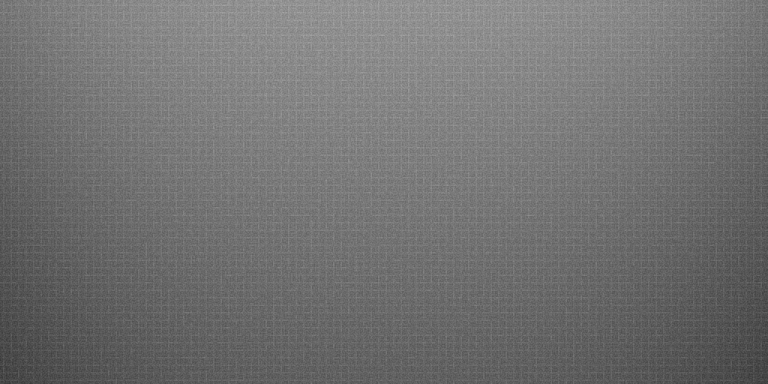
A WebGL 2 fragment shader for this texture:

```glsl
#version 300 es
precision highp float;

uniform vec2 u_resolution;
out vec4 fragColor;

// Weave
const float CELL = 5.0 / 256.0;          // side of one cell, in canvas heights
const float LINE_WIDTH = 0.18;           // share of one cell
const float LINE_GAIN = 0.036;
const float LINE_WEAR = 0.7;             // fading along each thread

// Shading
const float TONE_BOTTOM = 0.366;
const float TONE_TOP = 0.566;
const float EDGE_SHADE = 0.11;
const float EDGE_POWER = 2.5;

// Grain, in noise cells per canvas height
const float GRAIN_FINE = 256.0;
const float GRAIN_FIBRE = 171.0;
const float FINE_GAIN = 0.085;
const float FIBRE_GAIN = 0.02;

// Pseudo-random unit gradient for a lattice point
vec2 latticeGradient(vec2 cell) {
    uvec2 q = uvec2(ivec2(cell)) * uvec2(1597u, 3812u) + 7919u;
    uint h = (q.x ^ (q.y << 7)) * 747796u + q.y * 28913u;
    h = (h ^ (h >> 15)) * 73244475u;
    h = (h ^ (h >> 13)) * 12747u;
    h ^= h >> 16;
    float angle = float(h & 65535u) / 65536.0 * 6.28318;
    return vec2(cos(angle), sin(angle));
}

// Gradient noise, about -0.7 to 0.7
float gradientNoise(vec2 p) {
    vec2 i = floor(p);
    vec2 f = p - i;
    vec2 s = f * f * f * (f * (f * 6.0 - 15.0) + 10.0);
    float a = dot(latticeGradient(i), f);
    float b = dot(latticeGradient(i + vec2(1, 0)), f - vec2(1, 0));
    float c = dot(latticeGradient(i + vec2(0, 1)), f - vec2(0, 1));
    float d = dot(latticeGradient(i + vec2(1, 1)), f - vec2(1, 1));
    return mix(mix(a, b, s.x), mix(c, d, s.x), s.y);
}

// Box-filtered coverage of the vertical (x) and horizontal (y) lines
vec2 lineCoverage(vec2 cellPos, float pixel) {
    vec2 dist = abs(fract(cellPos) - 0.5);
    vec2 cover = (0.5 * (LINE_WIDTH + pixel) - dist) / pixel;
    return clamp(cover, 0.0, min(1.0, LINE_WIDTH / pixel));
}

void main() {
    vec2 uv = gl_FragCoord.xy / u_resolution;
    vec2 pos = gl_FragCoord.xy / u_resolution.y;

    // Light from above, falling off towards both sides
    float side = abs(uv.x * 2.0 - 1.0);
    float tone = mix(TONE_BOTTOM, TONE_TOP, uv.y);
    tone -= EDGE_SHADE * pow(side, EDGE_POWER);

    // Pale grid threads, each worn unevenly along its length
    vec2 cellPos = pos / CELL;
    vec2 lines = lineCoverage(cellPos, 1.0 / (CELL * u_resolution.y));
    vec2 thread = floor(cellPos);
    vec2 wear = vec2(
        gradientNoise(vec2(thread.x * 3.37 + 0.4, cellPos.y * 1.3)),
        gradientNoise(vec2(cellPos.x * 1.3, thread.y * 3.37 + 90.4)));
    lines *= 1.0 + 2.0 * LINE_WEAR * wear;
    tone += LINE_GAIN * max(lines.x, lines.y);

    // Fine speckle and short crossed fibres
    float speckle = gradientNoise(pos * GRAIN_FINE);
    float fibres = gradientNoise(pos * GRAIN_FIBRE * vec2(1.0, 0.35) + 31.2)
                 + gradientNoise(pos * GRAIN_FIBRE * vec2(0.35, 1.0) + 67.8);
    tone += FINE_GAIN * speckle + FIBRE_GAIN * fibres;

    fragColor = vec4(vec3(clamp(tone, 0.0, 1.0)), 1.0);
}
```
